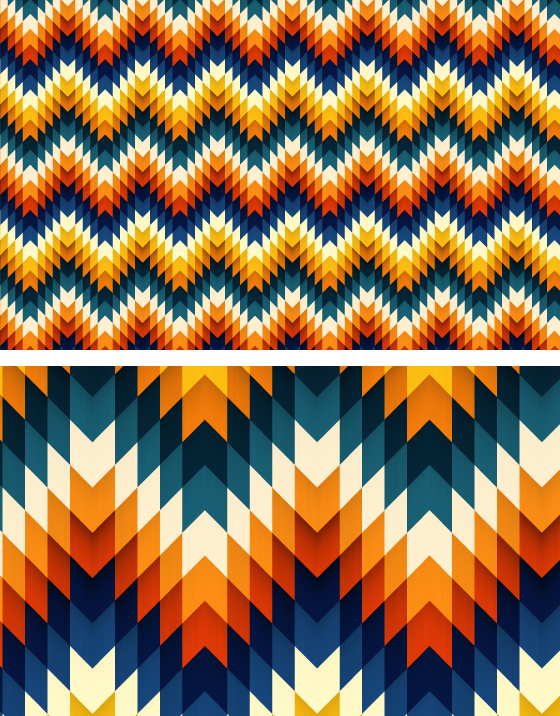
Top, the full canvas; bottom, a detail of the centre.
This pattern is drawn by a WebGL 2 fragment shader. Its source:

```glsl
#version 300 es
precision highp float;

uniform vec2 u_resolution;
out vec4 fragColor;

// Lengths are fractions of the canvas height
const float COLUMN_WIDTH = 0.0214;
const float COLUMNS_PER_SIDE = 5.0;  // columns from a peak to a valley
const float BAND_HEIGHT = 0.0431;
const float COLUMN_STEP = 0.5;       // drop per column, in bands
const float EDGE_RISE = 0.5;         // slant across one column, in bands
const vec2 PEAK = vec2(0.8354, 0.594);
const float SHADOW_FALLOFF = 2.2;
const float VALLEY_SHADOW = 0.4;     // shadow left at the valleys
const float COLUMN_TINT = 0.07;
const float GRAIN = 0.05;
const float GRAIN_WIDTH = 0.0021;
const int SAMPLES = 4;               // per axis

// Colour and shadow strength of each band, from the top down
const int BAND_COUNT = 10;
const vec4 BANDS[BAND_COUNT] = vec4[](
    vec4(1.00, 0.94, 0.81, 0.02),    // cream
    vec4(1.00, 0.56, 0.08, 0.14),    // orange
    vec4(0.90, 0.23, 0.02, 0.50),    // red
    vec4(0.02, 0.09, 0.27, 0.65),    // navy
    vec4(0.09, 0.28, 0.49, 0.25),    // blue
    vec4(1.00, 0.98, 0.78, 0.02),    // pale yellow
    vec4(1.00, 0.75, 0.07, 0.14),    // yellow
    vec4(0.98, 0.50, 0.04, 0.50),    // burnt orange
    vec4(0.02, 0.15, 0.22, 0.60),    // dark teal
    vec4(0.10, 0.38, 0.46, 0.25)     // teal
);

float hash(vec2 p) {
    vec3 q = fract(vec3(p.xyx) * 0.1031);
    q += dot(q, q.yzx + 33.33);
    return fract((q.x + q.y) * q.z);
}

// Distance to the nearest peak, counted in columns
float columnsFromPeak(float x) {
    float span = 2.0 * COLUMNS_PER_SIDE;
    float c = (x - PEAK.x) / COLUMN_WIDTH;
    return abs(mod(c + COLUMNS_PER_SIDE, span) - COLUMNS_PER_SIDE);
}

vec3 chevrons(vec2 p) {
    // Stepped columns with slanted band edges
    float across = columnsFromPeak(p.x);
    float column = min(floor(across), COLUMNS_PER_SIDE - 1.0);
    float inColumn = across - column;
    float depth = (PEAK.y - p.y) / BAND_HEIGHT
                - COLUMN_STEP * column + EDGE_RISE * inColumn;
    float row = floor(depth);
    float inBand = depth - row;
    int index = int(mod(row + 0.5, float(BAND_COUNT)));
    vec4 band = BANDS[index];

    // Shadow under the upper edge, deepest at the peaks
    float nearPeak = 1.0 - column / (COLUMNS_PER_SIDE - 1.0);
    float shadow = band.a * exp(-SHADOW_FALLOFF * inBand)
                 * mix(VALLEY_SHADOW, 1.0, nearPeak);

    // Alternating column tint and fine vertical grain on the darker bands
    float tint = COLUMN_TINT * mod(column, 2.0);
    float streak = hash(vec2(floor(p.x / GRAIN_WIDTH), row)) - 0.5;
    float darkness = 1.0 - band.g;
    return band.rgb * (1.0 - shadow)
         * (1.0 + (GRAIN * streak - tint) * darkness);
}

void main() {
    // Average a grid of samples to smooth the edges
    vec3 sum = vec3(0.0);
    for (int j = 0; j < SAMPLES; j++) {
        for (int i = 0; i < SAMPLES; i++) {
            vec2 offset = (vec2(i, j) + 0.5) / float(SAMPLES) - 0.5;
            sum += chevrons((gl_FragCoord.xy + offset) / u_resolution.y);
        }
    }
    fragColor = vec4(sum / float(SAMPLES * SAMPLES), 1.0);
}
```
